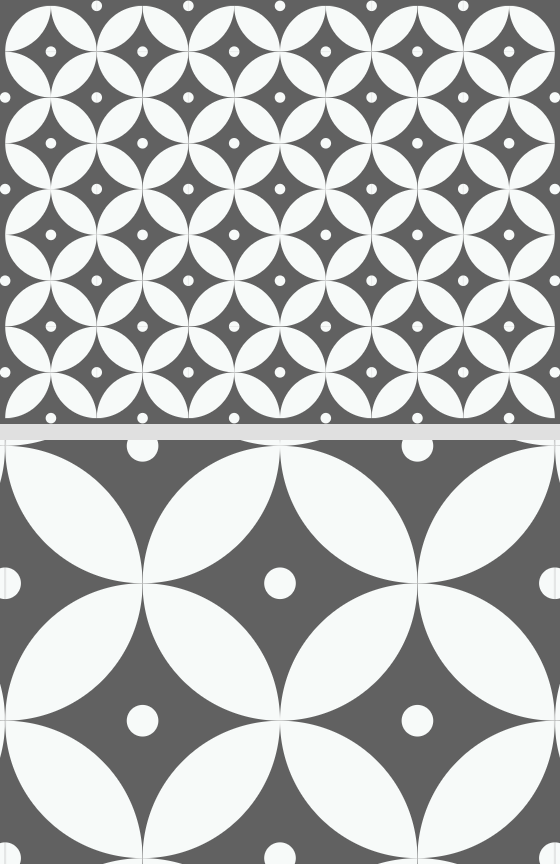
Top: the whole. Bottom: its middle third, enlarged.
Write a WebGL 1 fragment shader that draws this pattern.

```glsl
precision highp float;
// Interlaced circles forming white petals, with a dot in each dark star, on grey.

uniform vec2 u_resolution;

const vec2 GRID = vec2(12.0, 9.0);      // petals across and down
const float CELL_WIDTH = 0.08181;       // petal cell, as a share of canvas width
const float DOT_RADIUS = 0.115;         // in cells
const float SEAM_WIDTH = 0.016;         // in cells
const float SEAM_OPACITY = 0.13;
const vec3 GREY = vec3(0.38);
const vec3 WHITE = vec3(0.970, 0.980, 0.977);

// 1 where the lattice sum is odd, 0 where it is even
float oddness(vec2 lattice) {
  return mod(lattice.x + lattice.y, 2.0);
}

// Antialiased coverage of a signed distance
float coverage(float dist, float pixel) {
  return clamp(0.5 - dist / pixel, 0.0, 1.0);
}

// Overlap of two unit circles centred on opposite corners of the cell
float petalDistance(vec2 p) {
  vec2 local = fract(p);
  local.x = mix(1.0 - local.x, local.x, oddness(floor(p)));
  return max(length(local), length(local - 1.0)) - 1.0;
}

// Dots on odd lattice points, left out at the corners of the panel
float dotMask(vec2 p, float radius, float pixel) {
  vec2 node = floor(p + 0.5);
  vec2 fromCentre = abs(node - 0.5 * GRID);
  float corner = step(0.5 * GRID.x, fromCentre.x) * step(0.5 * GRID.y, fromCentre.y);
  return coverage(length(p - node) - radius, pixel) * oddness(node) * (1.0 - corner);
}

// Hairline at a position, widened to a pixel and faded to keep its weight
float hairline(float offset, float width, float pixel) {
  float drawn = max(width, pixel);
  return coverage(abs(offset) - 0.5 * drawn, pixel) * width / drawn;
}

// Faint joins between two-cell tiles; some joins close up completely
float seamMask(vec2 p, float width, float pixel) {
  vec2 tile = floor(0.5 * p + 0.5);
  vec2 offset = p - 2.0 * tile;
  float openColumn = step(0.5, mod(tile.x, 3.0));
  float openRow = 1.0 - step(0.5, abs(abs(tile.y - 2.5) - 1.5));
  return max(openColumn * hairline(offset.x, width, pixel),
             openRow * hairline(offset.y, width, pixel));
}

void main() {
  float cellPixels = CELL_WIDTH * u_resolution.x;
  float pixel = 1.0 / cellPixels;
  vec2 p = (gl_FragCoord.xy - 0.5 * u_resolution) / cellPixels + 0.5 * GRID;

  // Petals stop at the panel edge; border dots extend into the margin
  vec2 beyond = abs(p - 0.5 * GRID) - 0.5 * GRID;
  float panel = coverage(max(beyond.x, beyond.y), pixel);
  float petals = coverage(petalDistance(p), pixel) * panel;
  float ink = max(petals, dotMask(p, DOT_RADIUS, pixel));

  ink *= 1.0 - SEAM_OPACITY * seamMask(p, SEAM_WIDTH, pixel);
  gl_FragColor = vec4(mix(GREY, WHITE, ink), 1.0);
}
```
